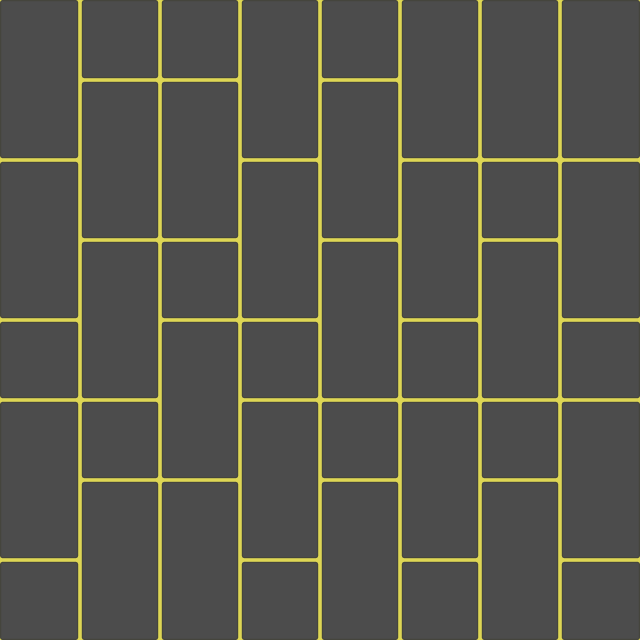
Write a WebGL 2 fragment shader that draws this pattern.

```glsl
#version 300 es
precision highp float;
// Grey paving in eight staggered columns of long and short tiles, with thin yellow joints.

uniform vec2 u_resolution;
out vec4 fragColor;

const float GRID = 8.0;             // grid units across and down
const int TILES_PER_COLUMN = 5;     // three long tiles and two short ones
const float HALF_JOINT = 0.0225;    // lengths in grid units
const float CORNER_RADIUS = 0.035;
const float RIM_WIDTH = 0.016;

const vec3 TILE_GREY = vec3(0.30);
const vec3 RIM_GREY = vec3(0.27, 0.27, 0.24);
const vec3 JOINT_YELLOW = vec3(0.87, 0.84, 0.33);

// One mask per column: bit n is set when the nth tile from the bottom is short.
const int SHORT_TILES[8] = int[8](5, 18, 20, 5, 18, 5, 10, 5);

// Bottom and top of the tile that holds height y.
vec2 tileSpan(float y, int shortMask) {
    float bottom = 0.0;
    float top = 0.0;
    for (int i = 0; i < TILES_PER_COLUMN; i++) {
        bottom = top;
        top += ((shortMask >> i) & 1) == 1 ? 1.0 : 2.0;
        if (y < top) break;
    }
    return vec2(bottom, top);
}

// Signed distance to a rounded rectangle, negative inside.
float roundedBox(vec2 p, vec2 halfSize, float radius) {
    vec2 q = abs(p) - halfSize + radius;
    return length(max(q, 0.0)) + min(max(q.x, q.y), 0.0) - radius;
}

// Distance to a tile, inset by half a joint except along the canvas border.
float tileDistance(vec2 p, vec2 low, vec2 high, float inset) {
    low += inset * step(0.5, low);
    high -= inset * step(high, vec2(GRID - 0.5));
    return roundedBox(p - 0.5 * (low + high), 0.5 * (high - low), CORNER_RADIUS);
}

// Antialiased coverage of the region where the distance is positive.
float coverage(float dist, float pixel) {
    return clamp(dist / pixel + 0.5, 0.0, 1.0);
}

void main() {
    vec2 p = gl_FragCoord.xy / u_resolution * GRID;
    float pixel = GRID / min(u_resolution.x, u_resolution.y);

    // Find the enclosing tile
    float column = clamp(floor(p.x), 0.0, GRID - 1.0);
    vec2 span = tileSpan(p.y, SHORT_TILES[int(column)]);
    float dist = tileDistance(p, vec2(column, span.x), vec2(column + 1.0, span.y), HALF_JOINT);

    // Tile, slightly darker rim, then joint
    vec3 color = mix(TILE_GREY, RIM_GREY, coverage(dist + RIM_WIDTH, pixel));
    color = mix(color, JOINT_YELLOW, coverage(dist, pixel));
    fragColor = vec4(color, 1.0);
}
```
